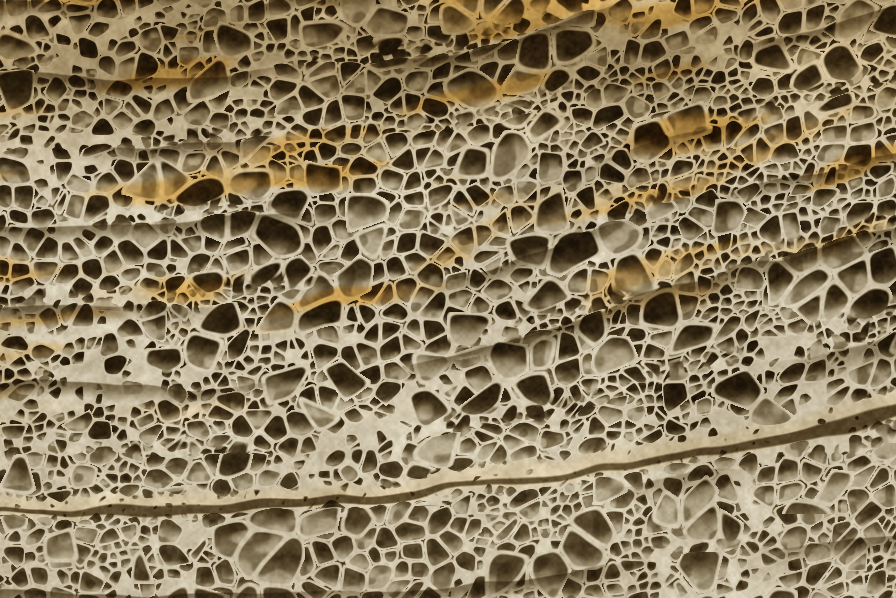
This texture is drawn by a WebGL 2 fragment shader. Its source:

```glsl
#version 300 es
precision highp float;
// Honeycomb-weathered sandstone: rounded Voronoi pits at three sizes are carved
// into a pale wall, interrupted by tilted beds, ochre stains and one long crack.
// A single tone value is shaded first, then mapped to a warm stone ramp.

#define SMALL_FREQ 50.0
#define MEDIUM_FREQ 27.0
#define LARGE_FREQ 16.0
#define WALL_TONE 0.87
#define WALL_WIDTH 0.025
#define BEDS 8.0
#define CRACK_HEIGHT 0.14
#define GRIT 0.15
#define STAIN vec3(1.0, 0.84, 0.52)
#define DARK_STONE vec3(0.10, 0.07, 0.03)
#define LIGHT_STONE vec3(0.92, 0.89, 0.81)

uniform vec2 u_resolution;
out vec4 fragColor;

float hash(vec2 p) {
    return fract(sin(dot(p, vec2(127.1, 311.7))) * 43758.5);
}

vec2 hash2(vec2 p) {
    return vec2(hash(p), hash(p + 57.3));
}

float noise(vec2 p) {
    vec2 i = floor(p), f = fract(p);
    f = f * f * (3.0 - 2.0 * f);
    return mix(mix(hash(i), hash(i + vec2(1, 0)), f.x),
               mix(hash(i + vec2(0, 1)), hash(i + vec2(1, 1)), f.x), f.y);
}

float fbm(vec2 p) {
    return 0.55 * noise(p) + 0.3 * noise(p * 2.1 + 9.0) + 0.15 * noise(p * 4.3 + 4.0);
}

// Rounded Voronoi: border distance, offset from the cell point, cell id.
vec4 cells(vec2 p) {
    vec2 base = floor(p), f = fract(p), nearest = vec2(0), toNearest = vec2(0);
    float best = 9.0;
    for (int y = -1; y <= 1; y++)
    for (int x = -1; x <= 1; x++) {
        vec2 g = vec2(x, y);
        vec2 r = g + 0.05 + 0.9 * hash2(base + g) - f;
        if (dot(r, r) < best) { best = dot(r, r); toNearest = r; nearest = g; }
    }
    float sum = 0.0;
    for (int y = -2; y <= 2; y++)
    for (int x = -2; x <= 2; x++) {
        if (x == 0 && y == 0) continue;
        vec2 g = nearest + vec2(x, y);
        vec2 r = g + 0.05 + 0.9 * hash2(base + g) - f;
        sum += exp(-16.0 * dot(0.5 * (toNearest + r), normalize(r - toNearest)));
    }
    return vec4(-log(sum) / 16.0, -toNearest, hash(base + nearest + 17.7));
}

// Carves one size of pit: shaded under the upper rim, lit on the lower floor.
void carve(inout float tone, vec2 p, float freq, float seed, float share, float fill, float depth) {
    vec4 c = cells(p * freq + seed);
    vec2 centre = p - c.yz / freq;
    float patchy = share + 0.9 * (noise(centre * 5.0 + seed) - 0.5);
    float open = step(c.w, patchy);
    float rnd = fract(c.w * 37.7), deep = fract(c.w * 91.3);
    float inside = c.x - WALL_WIDTH - 0.09 * rnd * rnd - fill;
    float soft = max(0.07, 1.3 * freq / u_resolution.y);
    float lip = open * smoothstep(-0.11, -0.04, inside) * (1.0 - smoothstep(0.0, 0.2, fill));
    tone = mix(tone, WALL_TONE, lip);
    float shade = c.z + 0.15 * c.y + 0.75 * (deep - 0.5) + 0.3 * (noise(p * freq * 3.0) - 0.5);
    float floorTone = mix(0.68, 0.10, depth * smoothstep(-0.42, 0.28, shade));
    floorTone *= 1.0 - 0.25 * smoothstep(0.1, 0.3, inside) * deep;
    // Scattered secondary holes break up the pit floors.
    floorTone *= mix(0.72, 1.08, smoothstep(0.3, 0.55, noise(p * freq * 2.3 + seed)));
    tone = mix(tone, floorTone, open * smoothstep(0.0, soft, inside));
}

void main() {
    vec2 p = gl_FragCoord.xy / u_resolution.y;

    // Beds rise to the right, more steeply in the upper wall.
    float rise = 0.05 * p.x + 0.1 * p.x * p.x;
    float strata = p.y - rise * mix(0.45, 1.0, smoothstep(0.1, 0.7, p.y));
    strata += 0.035 * (fbm(p * vec2(3.0, 2.0)) - 0.5) + 0.012 * (noise(p * 16.0) - 0.5);
    float bed = strata * BEDS + 0.5 * noise(vec2(p.x * 2.5, strata * 3.0));
    float f = fract(bed);
    float strength = smoothstep(0.35, 0.65, noise(vec2(p.x * 3.5, floor(bed) * 7.3)));
    float ledge = strength * smoothstep(0.0, 0.04, f) * (1.0 - smoothstep(0.08, 0.32, f));
    float overhang = strength * smoothstep(0.72, 0.97, f) * (1.0 - smoothstep(0.97, 1.0, f));

    // Smooth band around the crack.
    float crack = strata - CRACK_HEIGHT;
    float band = smoothstep(-0.022, -0.008, crack) * (1.0 - smoothstep(0.008, 0.028, crack));

    // Pits, from the finest to the largest.
    vec2 q = vec2(p.x, (p.y - 0.6 * rise) * 1.08);
    q += 0.014 * (vec2(noise(q * 15.0), noise(q * 15.0 + 31.0)) - 0.5);
    float depth = mix(0.72, 1.0, smoothstep(0.1, 0.4, p.y));
    float tone = WALL_TONE + 0.2 * (fbm(q * 22.0) - 0.5);
    carve(tone, q, SMALL_FREQ, 3.1, 0.72, 0.25 * band, depth);
    carve(tone, q, MEDIUM_FREQ, 11.7, 0.66, 0.16 * ledge + 0.4 * band, depth);
    carve(tone, q, LARGE_FREQ, 23.9, 0.42 - 0.15 * (1.0 - smoothstep(0.1, 0.35, p.y)),
          0.3 * ledge + 0.5 * band, depth);

    // Overhang shadow, crack line, broad weathering and grit.
    tone *= 1.0 - 0.45 * overhang;
    float gap = 0.001 + 0.006 * noise(vec2(p.x * 9.0, 2.0));
    tone *= 1.0 - 0.65 * (1.0 - smoothstep(gap, gap + 0.004, abs(crack + 0.006)));
    tone *= 1.0 - 0.3 * smoothstep(0.65, 1.0, p.y) * smoothstep(0.2, 0.7, fbm(p * vec2(3.0, 9.0)));
    tone += 0.14 * (fbm(p * 6.0) - 0.5);
    tone += GRIT * (0.5 * noise(p * 110.0) + 0.5 * noise(p * 210.0) - 0.5);
    tone = clamp(tone, 0.0, 1.0);

    // Stone ramp with ochre stains along the beds.
    vec3 colour = mix(DARK_STONE, LIGHT_STONE, pow(vec3(tone), vec3(1.0, 1.1, 1.35)));
    float streak = smoothstep(0.55, 0.82, fbm(vec2(p.x * 3.5, strata * 20.0) + 6.0));
    float stain = streak * smoothstep(0.25, 0.42, strata) + 0.3 * smoothstep(0.65, 0.95, p.y) + 0.2 * band;
    colour *= mix(vec3(1.0), STAIN, min(stain, 1.0));
    fragColor = vec4(colour, 1.0);
}
```
